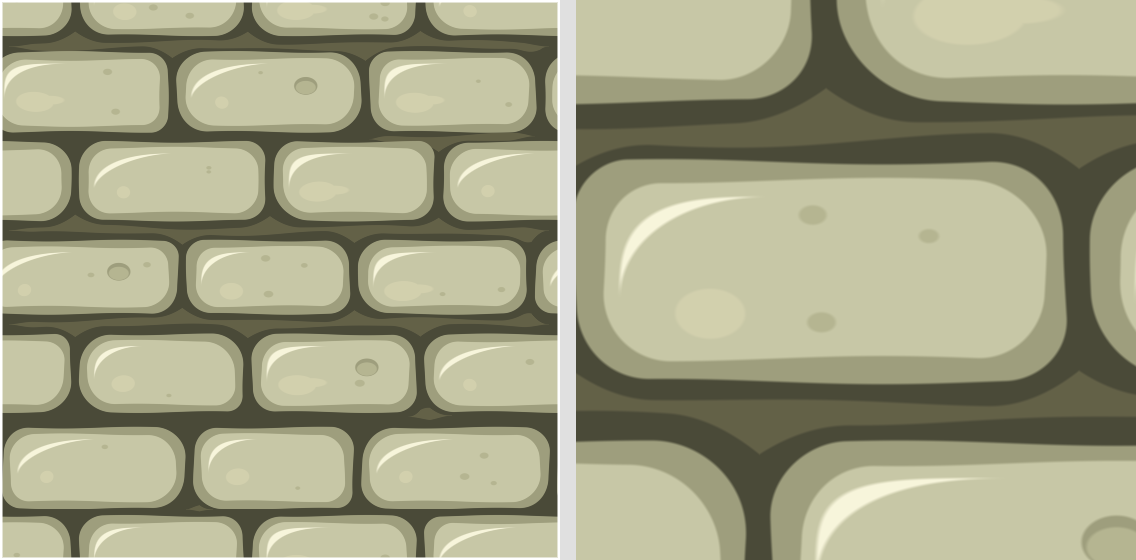
Left, the full canvas; right, a detail of the centre.
This texture is drawn by a three.js fragment shader. Its source:

```glsl
varying vec2 vUv;

const float EDGE = 0.0011;
const float BORDER = 0.0045;
const float ROWS = 6.0;

const vec3 MORTAR = vec3(0.29, 0.29, 0.22);
const vec3 MOSS = vec3(0.39, 0.38, 0.28);
const vec3 RIM = vec3(0.62, 0.62, 0.49);
const vec3 STONE = vec3(0.78, 0.78, 0.65);
const vec3 PIT = vec3(0.71, 0.71, 0.57);
const vec3 BLOTCH = vec3(0.825, 0.815, 0.68);
const vec3 GLINT = vec3(0.97, 0.96, 0.86);

float hash(vec2 p) {
  return fract(sin(dot(p, vec2(127.1, 311.7))) * 4375.85);
}

float fill(float d) { return 1.0 - smoothstep(-EDGE, EDGE, d); }

float ellipse(vec2 p, vec2 r) {
  return (length(p / r) - 1.0) * min(r.x, r.y);
}

float roundBox(vec2 p, vec2 halfSize, float r) {
  vec2 q = abs(p) - halfSize + r;
  return length(max(q, 0.0)) + min(max(q.x, q.y), 0.0) - r;
}

// Vertical joint positions of a row, counted from the bottom
vec3 rowJoints(float row) {
  if (row < 0.5) return vec3(0.131, 0.442, 0.753);
  if (row < 1.5) return vec3(0.337, 0.640, 0.993);
  if (row < 2.5) return vec3(0.131, 0.442, 0.753);
  if (row < 3.5) return vec3(0.324, 0.634, 0.953);
  if (row < 4.5) return vec3(0.131, 0.482, 0.786);
  return vec3(0.306, 0.654, 0.969);
}

// Centre and half height of a row
vec2 rowSpan(float row) {
  if (row < 0.5) return vec2(0.008, 0.067);
  if (row < 1.5) return vec2(0.161, 0.073);
  if (row < 2.5) return vec2(0.332, 0.070);
  if (row < 3.5) return vec2(0.505, 0.066);
  if (row < 4.5) return vec2(0.678, 0.071);
  return vec2(0.839, 0.072);
}

float peaks(float x, vec3 joints) {
  vec3 gap = abs(fract(x - joints + 0.5) - 0.5);
  vec3 h = max(1.0 - gap / 0.055, 0.0);
  return 0.02 * dot(h * h, vec3(1.0));
}

// Moss strip in a bed joint, spiking into the joints above and below
float moss(vec2 p) {
  float seam = floor(p.y * ROWS - 0.02);
  vec2 reach = vec2(0.01, 0.985);
  if (seam < 0.5) reach = vec2(0.33, 0.38);
  else if (seam < 1.5) reach = vec2(0.73, 0.81);
  else if (seam > 3.5 && seam < 4.5) reach = vec2(0.66, 0.96);
  float y = p.y - (seam + 0.5) / ROWS - 0.006 - 0.003 * sin(p.x * 13.0 + seam * 2.0);
  float taper = smoothstep(0.0, 0.05, min(p.x - reach.x, reach.y - p.x));
  float body = 0.0055 + 0.002 * sin(p.x * 25.0 + seam);
  float top = body + peaks(p.x, rowJoints(mod(seam + 1.0, ROWS)));
  float bottom = body + peaks(p.x, rowJoints(seam));
  return fill(max(y - top * taper, -y - bottom * taper)) * step(0.001, taper);
}

// Crescent between two superellipse quarters that share their ends
float crescent(vec2 p, vec2 size, vec2 power) {
  vec2 t = max(1.0 - p / size, 0.0001);
  float outer = pow(dot(pow(t, vec2(power.x)), vec2(1.0)), 1.0 / power.x) - 1.0;
  float inner = pow(dot(pow(t, vec2(power.y)), vec2(1.0)), 1.0 / power.y) - 1.0;
  return fill(outer * size.y) - fill(inner * size.y);
}

vec3 brick(vec3 ground, vec2 p, vec2 halfSize, vec2 id, bool wide) {
  float seed = hash(id) * 6.28;
  vec2 wobble = 0.0016 * sin(p.yx * vec2(38.0, 24.0) + seed);
  float corner = hash(id + 3.0 * step(vec2(0.0), p) + 7.0);
  float body = roundBox(p + wobble, halfSize, mix(0.027, 0.06, corner));
  vec2 facePos = p - 0.002 * vec2(cos(seed), sin(seed)) - wobble;
  float face = roundBox(facePos, halfSize - vec2(0.0145, 0.0125), mix(0.032, 0.054, corner));
  vec3 color = mix(ground, RIM, fill(body));
  color = mix(color, STONE, fill(face));

  // Pits on the right side, with one deep pit on some bricks
  for (int i = 0; i < 3; i++) {
    vec2 key = id * 2.3 + float(i) * 5.7;
    vec2 spot = halfSize * mix(vec2(-0.1, -0.6), vec2(0.7, 0.6), vec2(hash(key), hash(key + 1.3)));
    float r = mix(0.004, 0.009, hash(key + 2.1));
    float shown = step(0.5, hash(key + 4.9));
    color = mix(color, PIT, shown * fill(ellipse(p - spot, vec2(r, r * 0.7))));
  }
  float deep = 1.0 - step(0.5, abs(id.y - 5.0 + 5.0 * id.x - 2.0 * id.x * id.x));
  vec2 deepPos = p - halfSize * vec2(0.4, 0.15);
  color = mix(color, RIM, deep * fill(ellipse(deepPos, vec2(0.021, 0.016))));
  color = mix(color, PIT, deep * fill(ellipse(deepPos + vec2(0.0, 0.003), vec2(0.018, 0.012))));

  // Pale blotch and glint, placed from the top left corner
  vec2 q = vec2(p.x + halfSize.x, halfSize.y - p.y);
  bool compact = id.x < 0.5;
  vec2 spread = wide ? vec2(0.012, 0.011) : compact ? vec2(0.021, 0.015) : vec2(0.034, 0.018);
  float blotch = ellipse(q - vec2(0.08, 0.09) + wobble, spread);
  if (!wide && !compact) blotch = min(blotch, ellipse(q - vec2(0.108, 0.087), vec2(0.026, 0.008)));
  color = mix(color, BLOTCH, fill(blotch));
  vec2 size = wide ? vec2(0.14, 0.063) : compact ? vec2(0.09, 0.062) : vec2(0.12, 0.068);
  vec2 power = wide ? vec2(2.3, 1.7) : compact ? vec2(3.2, 2.1) : vec2(4.5, 2.5);
  return mix(color, GLINT, crescent(q - vec2(0.026, 0.021), size, power));
}

void main() {
  vec2 p = (vUv - BORDER) / (1.0 - 2.0 * BORDER);
  float line = floor(p.y * ROWS + 0.48);
  float row = mod(line, ROWS);
  vec3 joints = rowJoints(row);
  vec2 span = rowSpan(row);

  // Brick cell within the row, repeating across the canvas
  float x = fract(p.x - joints.x);
  vec2 cuts = joints.yz - joints.x;
  float index = step(cuts.x, x) + step(cuts.y, x);
  float left = index < 0.5 ? 0.0 : index < 1.5 ? cuts.x : cuts.y;
  float right = index < 0.5 ? cuts.x : index < 1.5 ? cuts.y : 1.0;
  float width = right - left;
  vec2 local = vec2(x - 0.5 * (left + right), p.y - span.x - floor(line / ROWS));

  vec3 color = mix(MORTAR, MOSS, moss(p));
  color = brick(color, local, vec2(0.5 * width - 0.008, span.y), vec2(index, row), width > 0.34);
  vec2 rim = abs(vUv - 0.5) - 0.5 + BORDER;
  color = mix(vec3(1.0), color, fill(max(rim.x, rim.y)));
  gl_FragColor = vec4(color, 1.0);
}
```
